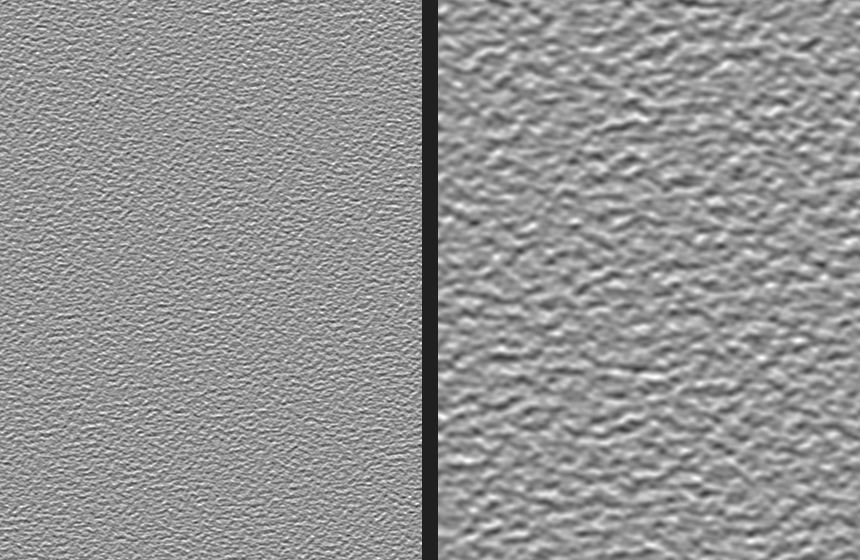
Left: the whole. Right: its middle third, enlarged.
A Shadertoy shader for this texture:

```glsl
const float PI = 3.14159265;
const vec3 BASE_GRAY = vec3(0.581);
const vec2 GRAIN_DENSITY = vec2(94.0, 142.0);  // grains per canvas height
const float GRAIN_TILT = 0.12;
const vec2 LIGHT_DIRECTION = vec2(-0.14, 0.99);
const float LIGHT_REACH = 0.0017;
const float RELIEF_CONTRAST = 0.335;

float hash(vec2 cell) {
    return fract(sin(dot(cell, vec2(127.1, 311.7))) * 43758.5453);
}

mat2 rotation(float angle) {
    float c = cos(angle), s = sin(angle);
    return mat2(c, s, -s, c);
}

// Gradient noise
float slopeAt(vec2 cell, vec2 offset) {
    float angle = 2.0 * PI * hash(cell);
    return dot(vec2(cos(angle), sin(angle)), offset);
}

float gradientNoise(vec2 p) {
    vec2 cell = floor(p), f = fract(p);
    vec2 blend = f * f * f * (f * (f * 6.0 - 15.0) + 10.0);
    vec2 right = vec2(1.0, 0.0), up = vec2(0.0, 1.0);
    float low = mix(slopeAt(cell, f), slopeAt(cell + right, f - right), blend.x);
    float high = mix(slopeAt(cell + up, f - up),
                     slopeAt(cell + 1.0, f - 1.0), blend.x);
    return mix(low, high, blend.y);
}

// Rough surface: flattened grains with finer grit on top
float surfaceHeight(vec2 p, vec2 density, float tilt) {
    float height = 0.0;
    float weight = 1.0;
    for (int octave = 0; octave < 2; octave++) {
        vec2 q = rotation(-tilt) * p * density;
        height += weight * gradientNoise(q + 17.3 * float(octave));
        density *= 1.7;
        tilt -= 0.2;
        weight *= 0.5;
    }
    return height;
}

// Emboss: height difference along the light direction
float relief(vec2 p, vec2 light, float reach) {
    vec2 stepToLight = light * reach;
    return surfaceHeight(p - stepToLight, GRAIN_DENSITY, GRAIN_TILT)
         - surfaceHeight(p + stepToLight, GRAIN_DENSITY, GRAIN_TILT);
}

// Raised faces catch slightly more light than shaded ones lose
float shade(float slope, float contrast) {
    return contrast * (slope + 0.2 * slope * abs(slope) + 0.12 * slope * slope);
}

void mainImage(out vec4 fragColor, in vec2 fragCoord) {
    vec2 p = fragCoord / iResolution.y;
    float slope = relief(p, LIGHT_DIRECTION, LIGHT_REACH);
    vec3 color = BASE_GRAY + shade(slope, RELIEF_CONTRAST);
    fragColor = vec4(clamp(color, 0.0, 1.0), 1.0);
}
```
